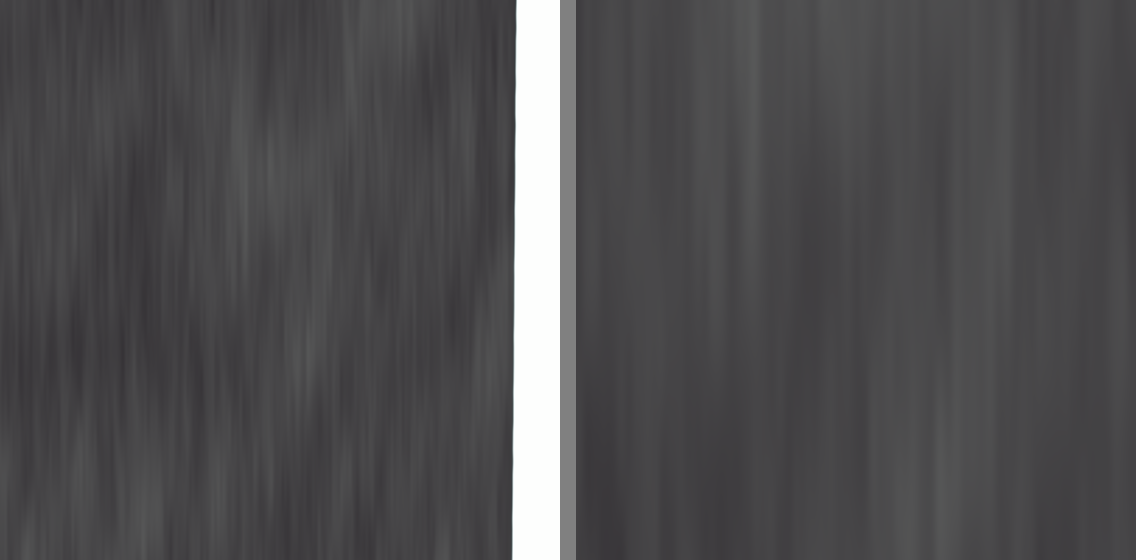
Left: the whole. Right: its middle third, enlarged.
This texture is drawn by a WebGL 1 fragment shader. Its source:

```glsl
precision highp float;
// Dark charcoal sheet with soft vertical brushed streaks and a white margin on
// the right. Stretched value noise at several widths makes the streaks, broad
// noise makes the cloudy patches, and a slightly tilted edge ends the sheet.

uniform vec2 u_resolution;

const vec3 DARK_GREY = vec3(0.240, 0.232, 0.243);
const vec3 LIGHT_GREY = vec3(0.300, 0.298, 0.303);
const vec3 MARGIN_WHITE = vec3(0.993, 0.995, 0.994);
const vec3 EDGE_TINT = vec3(-0.025, 0.015, 0.015);

float hash(vec2 p) {
  vec3 q = fract(p.xyx * vec3(0.1031, 0.1030, 0.0973));
  q += dot(q, q.yzx + 33.33);
  return fract((q.x + q.y) * q.z);
}

// Smooth noise centred on zero.
float valueNoise(vec2 p) {
  vec2 cell = floor(p);
  vec2 f = fract(p);
  f = f * f * (3.0 - 2.0 * f);
  float low = mix(hash(cell), hash(cell + vec2(1.0, 0.0)), f.x);
  float high = mix(hash(cell + vec2(0.0, 1.0)), hash(cell + 1.0), f.x);
  return mix(low, high, f.y) - 0.5;
}

// One column of noise, shifted along its length so that columns do not line up.
float column(float index, float y, float seed) {
  float shifted = y + 7.0 * hash(vec2(index, seed + 3.0));
  float cell = floor(shifted);
  float f = smoothstep(0.0, 1.0, shifted - cell);
  vec2 key = vec2(index + seed * 17.0, cell);
  return mix(hash(key), hash(key + vec2(0.0, 1.0)), f) - 0.5;
}

// Long vertical streaks: size holds the width and length of one streak.
float streaks(vec2 uv, vec2 size, float seed) {
  vec2 p = uv / size;
  float index = floor(p.x);
  float f = smoothstep(0.0, 1.0, p.x - index);
  return mix(column(index, p.y, seed), column(index + 1.0, p.y, seed), f);
}

// Cloudy patches, leaning a little and taller than wide.
float patches(vec2 uv, vec2 size, vec2 offset) {
  vec2 leaning = vec2(uv.x - 0.22 * uv.y, uv.y);
  return valueNoise(leaning / size + offset);
}

// Brightness of the brushed sheet, from 0 (dark) to 1 (light).
float sheetTone(vec2 uv) {
  float tone = 0.48;
  tone += 0.16 * cos(6.2832 * (uv.x - 0.47)) + 0.10 * (uv.y - 0.5);
  tone += 0.90 * patches(uv, vec2(0.17, 0.30), vec2(11.3, 4.7));
  tone += 0.55 * patches(uv, vec2(0.070, 0.17), vec2(31.6, 22.1));
  tone += 0.65 * streaks(uv, vec2(0.022, 0.20), 1.0);
  tone += 0.62 * streaks(uv, vec2(0.0095, 0.14), 2.0);
  tone += 0.40 * streaks(uv, vec2(0.0050, 0.09), 3.0);
  return tone;
}

void main() {
  vec2 uv = gl_FragCoord.xy / u_resolution;
  float pixel = 1.0 / u_resolution.x;

  // Brushed sheet
  vec3 color = mix(DARK_GREY, LIGHT_GREY, sheetTone(uv));

  // Tilted edge with a slight waver and a faint cool fringe
  float edge = 0.9145 + 0.0075 * uv.y + 0.0008 * valueNoise(vec2(5.0, uv.y * 40.0));
  float fromEdge = uv.x - edge;
  float softness = max(0.0022, pixel);
  color *= 1.0 - 0.08 * smoothstep(-0.02, 0.0, fromEdge);
  color = mix(color, MARGIN_WHITE, smoothstep(-softness, softness, fromEdge));
  color += EDGE_TINT * (1.0 - smoothstep(0.0, 2.0 * softness, abs(fromEdge)));

  gl_FragColor = vec4(color, 1.0);
}
```
